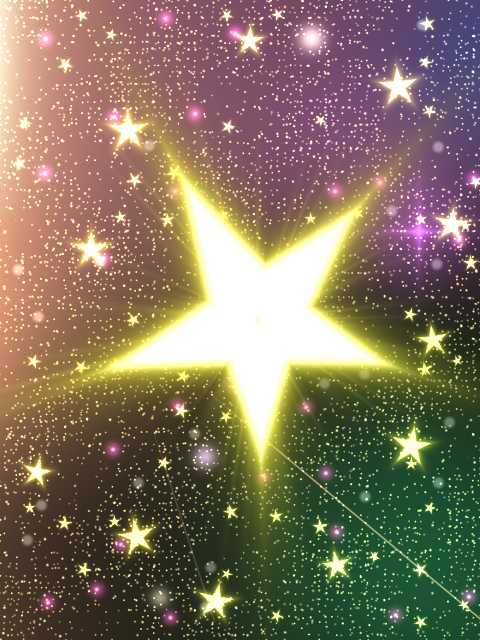
A WebGL 1 fragment shader for this background:

```glsl
precision highp float;
uniform vec2 u_resolution;

const vec3 PLUM = vec3(0.40, 0.245, 0.375);
const vec3 NIGHT = vec3(0.075, 0.075, 0.06);
const vec3 PEACH = vec3(0.90, 0.61, 0.47);
const vec3 CREAM = vec3(1.0, 0.95, 0.82);
const vec3 FOREST = vec3(0.02, 0.26, 0.14);
const vec3 INDIGO = vec3(0.20, 0.27, 0.52);
const vec3 VIOLET = vec3(0.52, 0.22, 0.62);
const vec3 MAGENTA = vec3(0.80, 0.25, 0.65);
const vec3 GOLD = vec3(0.80, 0.78, 0.16);
const vec3 PALE_GOLD = vec3(1.0, 0.95, 0.60);
const vec2 STAR_CENTER = vec2(0.402, 0.500);
const float ARM_WIDTH = 0.067;
const float GLOW_FALLOFF = 33.0;
const float RING_COUNT = 11.0;
const float TAU = 6.28318;

float hash(vec2 c) {
  return fract(sin(dot(c, vec2(127.1, 311.7))) * 43758.5);
}

float blob(vec2 p, vec2 center, float radius) {
  vec2 q = (p - center) / radius;
  return exp(-dot(q, q));
}

// One tapered arm of the large star, from its centre to a tip
float arm(vec2 q, vec2 tip) {
  float len = length(tip);
  vec2 axis = tip / len;
  float along = dot(q, axis);
  float across = abs(axis.x * q.y - axis.y * q.x);
  float edge = (across - ARM_WIDTH * (1.0 - along / len)) * len / length(vec2(len, ARM_WIDTH));
  return max(edge, -along);
}

float largeStar(vec2 q) {
  float d = arm(q, vec2(-0.112, 0.212));
  d = min(d, arm(q, vec2(0.145, 0.162)));
  d = min(d, arm(q, vec2(0.192, -0.066)));
  d = min(d, arm(q, vec2(0.006, -0.205)));
  return min(d, arm(q, vec2(-0.218, -0.072)));
}

// Small five-pointed star with a golden halo
vec3 sparkle(vec2 q, float size, float turn) {
  float r = length(q);
  float a = abs(mod(atan(q.x, q.y + 1e-6) + turn, TAU / 5.0) - TAU / 10.0);
  a = TAU / 10.0 - a;
  float d = dot(r / size * vec2(cos(a), sin(a)) - vec2(1.0, 0.0), vec2(0.276, 0.961));
  float core = smoothstep(0.0016, -0.0012, d * size);
  float halo = exp(-max(d, 0.0) * 5.0) * smoothstep(2.2, 0.5, r / size);
  return GOLD * halo * 0.8 + PALE_GOLD * core;
}

// Jittered cell point: offset from it in xy, random value in z
vec3 scatter(vec2 p, float cells, float seed) {
  vec2 g = p * cells;
  vec2 c = floor(g) + seed;
  vec2 jitter = 0.25 + 0.5 * vec2(hash(c), hash(c + 37.3));
  return vec3((fract(g) - jitter) / cells, hash(c + 71.9));
}

float thread(vec2 p, vec2 a, vec2 b) {
  vec2 ab = b - a;
  float t = clamp(dot(p - a, ab) / dot(ab, ab), 0.0, 1.0);
  return smoothstep(0.0025, 0.0, length(p - a - ab * t)) * smoothstep(0.0, 0.4, t);
}

vec3 backdrop(vec2 p) {
  vec3 col = mix(NIGHT, PLUM, smoothstep(0.40, 0.84, p.y + 0.12 * (0.4 - p.x)));
  col = mix(col, PEACH, exp(-p.x * 4.8) * mix(0.28, 1.0, smoothstep(0.12, 0.58, p.y)));
  col = mix(col, CREAM, exp(-p.x * 24.0) * smoothstep(0.55, 0.92, p.y));
  col += FOREST * blob(p, vec2(0.66, 0.11), 0.27);
  col = mix(col, INDIGO, 0.75 * blob(p, vec2(0.78, 0.92), 0.17));
  return col + VIOLET * (0.4 * blob(p, vec2(0.655, 0.64), 0.085) + 0.15 * blob(p, vec2(0.55, 0.74), 0.16));
}

void main() {
  vec2 p = gl_FragCoord.xy / u_resolution.y;
  vec3 col = backdrop(p);

  // Clumped dust in three grain sizes
  float clump = 0.5 + 0.25 * (sin(p.x * 23.0 + 3.0 * sin(p.y * 9.0)) + sin(p.y * 27.0 - p.x * 14.0));
  for (int i = 0; i < 3; i++) {
    float k = float(i);
    vec3 s = scatter(p + k * 0.137, 48.0 + 30.0 * k, k * 17.0);
    float grain = smoothstep(0.0034 - 0.0005 * k, 0.0, length(s.xy));
    col += PALE_GOLD * grain * step(s.z, 0.15 + 0.5 * clump) * (0.35 + 0.6 * fract(s.z * 13.0));
  }

  // Pink lights, soft orbs and little stars
  vec3 pink = scatter(p, 9.0, 5.0);
  float pinkRadius = length(pink.xy);
  col += step(pink.z, 0.5) * (MAGENTA * 0.7 * pow(smoothstep(0.027, 0.0, pinkRadius), 2.5) + 0.5 * smoothstep(0.005, 0.0, pinkRadius));
  vec3 orb = scatter(p, 11.0, 29.0);
  col += 0.3 * step(orb.z, 0.22) * smoothstep(0.012, 0.004, length(orb.xy));
  vec3 tiny = scatter(p, 13.0, 43.0);
  col += step(tiny.z, 0.45) * sparkle(tiny.xy, 0.006 + 0.007 * tiny.z, tiny.z * 20.0);

  // Violet flare and bright orbs
  vec2 flare = abs(p - vec2(0.655, 0.638));
  col += VIOLET * (exp(-flare.x * 30.0 - flare.y * 160.0) + exp(-flare.y * 30.0 - flare.x * 160.0));
  col += CREAM * (0.75 * blob(p, vec2(0.487, 0.940), 0.019) + 0.5 * blob(p, vec2(0.250, 0.066), 0.014));
  col += vec3(0.7, 0.55, 0.75) * blob(p, vec2(0.321, 0.286), 0.017);

  // Fine light threads
  col += PEACH * 0.65 * thread(p, vec2(0.293, 0.414), vec2(0.76, 0.025));
  col += PEACH * 0.2 * thread(p, vec2(0.228, 0.362), vec2(0.335, 0.03));

  // Uneven ring of larger sparkles
  for (int i = 0; i < 11; i++) {
    float k = float(i);
    float angle = radians(157.0 + 25.0 * smoothstep(7.0, 10.0, k)) - TAU * k / RING_COUNT;
    float radius = 0.36 + 0.085 * cos((k - 2.4) * 1.14) + 0.12 * smoothstep(9.0, 10.0, k);
    vec2 spot = STAR_CENTER + radius * vec2(cos(angle), sin(angle));
    col += sparkle(p - spot, 0.024 + 0.005 * sin(k * 2.4), 0.2 * sin(k * 3.0));
  }

  // Large star: streaked rays, golden glow, white heart
  vec2 q = p - STAR_CENTER;
  float d = largeStar(q);
  float outside = max(d, 0.0);
  float a = atan(q.y, q.x);
  float rays = pow(0.5 + 0.5 * sin(a * 43.0 + 3.0 * sin(a * 11.0)), 4.0) * (0.6 + 0.4 * sin(a * 17.0));
  col += GOLD * rays * 0.3 * exp(-outside * 23.0);
  col = mix(col, GOLD, 0.95 * exp(-outside * GLOW_FALLOFF));
  col += vec3(0.45, 0.45, 0.28) * exp(-outside * 100.0);
  col = mix(col, vec3(1.0), smoothstep(0.012, -0.010, d));
  gl_FragColor = vec4(clamp(col, 0.0, 1.0), 1.0);
}
```
